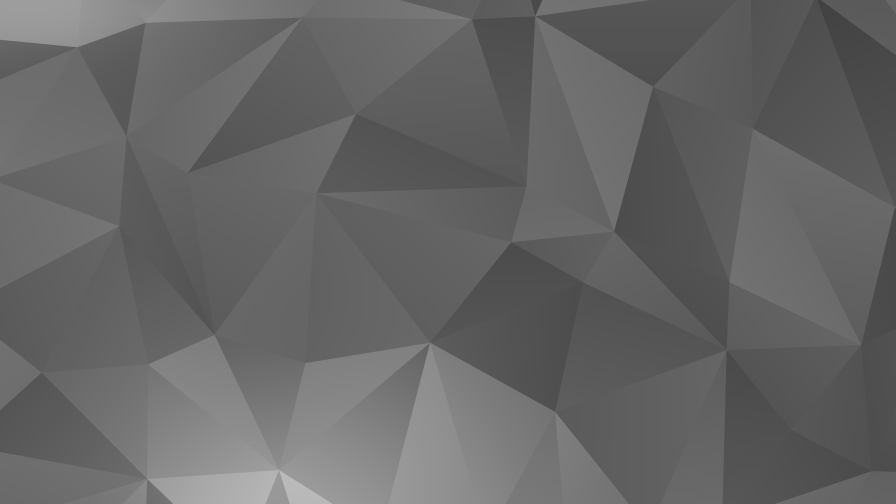
A Shadertoy shader for this background:

```glsl
const float CELL = 0.235;          // mesh spacing, in canvas heights
const float JITTER = 0.40;         // vertex offset, in cells (below 0.5)
const float TILT = 0.42;           // mesh rotation, in radians
const vec2 MESH_SHIFT = vec2(7.3, 4.6);
const float TONE_DARK = 0.305;     // range of facet greys
const float TONE_LIGHT = 0.45;
const float SIDE_FALLOFF = 0.035;  // darkening from left to right
const float FACET_SLOPE = 0.17;    // grey change per canvas height
const float GLOW_SMOOTH = 0.5;     // 0: flat per facet, 1: continuous

const vec2 FLOOR_GLOW_POS = vec2(0.62, 0.0);
const vec2 FLOOR_GLOW_SIZE = vec2(0.36, 0.24);
const float FLOOR_GLOW = 0.29;
const vec2 CORNER_GLOW_POS = vec2(0.08, 1.0);
const vec2 CORNER_GLOW_SIZE = vec2(0.28, 0.10);
const float CORNER_GLOW = 0.26;

float hash(vec2 p) {
    return fract(sin(dot(p, vec2(127.1, 311.7))) * 43758.55);
}

mat2 rotation(float angle) {
    float c = cos(angle), s = sin(angle);
    return mat2(c, s, -s, c);
}

float cross2(vec2 a, vec2 b) {
    return a.x * b.y - a.y * b.x;
}

vec2 meshVertex(vec2 id) {
    vec2 r = vec2(hash(id), hash(id + 37.2));
    return id + JITTER * (2.0 * r - 1.0);
}

// Signed distance to the line a-b, positive on its left
float edgeDistance(vec2 p, vec2 a, vec2 b) {
    return cross2(b - a, p - a) / length(b - a);
}

float coverage(vec2 p, vec2 a, vec2 b, vec2 c, float pixel) {
    float d = min(edgeDistance(p, a, b),
              min(edgeDistance(p, b, c), edgeDistance(p, c, a)));
    return clamp(0.5 + d / pixel, 0.0, 1.0);
}

float glow(vec2 p, vec2 center, vec2 size) {
    vec2 q = (p - center) / size;
    return exp(-dot(q, q));
}

// Grey of one facet: random tone, linear ramp and broad lights
float facetShade(vec2 uv, vec2 center, vec2 seed, float aspect) {
    float tone = mix(TONE_DARK, TONE_LIGHT, hash(seed + 11.7));
    float angle = 6.2832 * hash(seed + 53.1);
    tone += FACET_SLOPE * dot(uv - center, vec2(cos(angle), sin(angle)));
    tone += SIDE_FALLOFF * (0.5 - center.x / aspect);
    vec2 lit = mix(center, uv, GLOW_SMOOTH);
    tone += FLOOR_GLOW * glow(lit, FLOOR_GLOW_POS, FLOOR_GLOW_SIZE);
    tone += CORNER_GLOW * glow(lit, CORNER_GLOW_POS, CORNER_GLOW_SIZE);
    return tone;
}

void mainImage(out vec4 fragColor, in vec2 fragCoord) {
    vec2 uv = fragCoord / iResolution.y;
    float aspect = iResolution.x / iResolution.y;
    float pixel = 1.0 / (iResolution.y * CELL);
    mat2 toMesh = rotation(TILT);
    vec2 p = toMesh * uv / CELL + MESH_SHIFT;
    vec2 home = floor(p);

    float shade = 0.0, weight = 0.0;
    for (int y = -1; y <= 1; y++)
    for (int x = -1; x <= 1; x++) {
        vec2 id = home + vec2(x, y);
        vec2 a = meshVertex(id);
        vec2 b = meshVertex(id + vec2(1, 0));
        vec2 c = meshVertex(id + vec2(1, 1));
        vec2 d = meshVertex(id + vec2(0, 1));

        // Split along the diagonal that gives the larger smallest facet
        float splitAC = min(cross2(b - a, c - a), cross2(c - a, d - a));
        float splitBD = min(cross2(b - a, d - a), cross2(c - b, d - b));
        bool useAC = splitAC > splitBD;

        for (int i = 0; i < 2; i++) {
            vec2 t0 = useAC ? a : (i == 0 ? a : b);
            vec2 t1 = useAC ? (i == 0 ? b : c) : (i == 0 ? b : c);
            vec2 t2 = useAC ? (i == 0 ? c : d) : d;
            float w = coverage(p, t0, t1, t2, pixel);
            if (w > 0.0) {
                vec2 center = (t0 + t1 + t2) / 3.0 - MESH_SHIFT;
                center = transpose(toMesh) * center * CELL;
                vec2 seed = id + float(i) * vec2(0.37, 0.71);
                shade += w * facetShade(uv, center, seed, aspect);
                weight += w;
            }
        }
    }
    fragColor = vec4(vec3(shade / max(weight, 1e-4)), 1.0);
}
```
